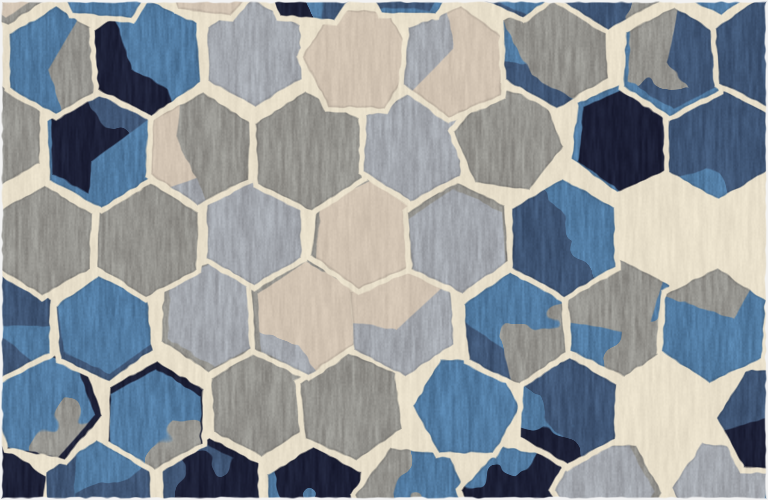
Give the GLSL for this pattern, as a Shadertoy shader.

```glsl
const vec2  SPACING   = vec2(0.205, 0.178); // lattice step, canvas height = 1
const float APOTHEM   = 0.098;
const float JITTER    = 0.034;
const float GAP       = 0.011;              // cream outline around a tile
const float SOFTNESS  = 0.0022;
const float MARGIN    = 0.005;
const float EMPTY     = 0.04;               // share of missing tiles
const float STREAK    = 0.20;
const float GRAIN     = 0.07;
const vec2  PALE_SPOT = vec2(0.58, 0.60);   // centre of the pale region

const vec3 CREAM  = vec3(0.91, 0.875, 0.795);
const vec3 BEIGE  = vec3(0.82, 0.765, 0.70);
const vec3 GREY   = vec3(0.58, 0.575, 0.555);
const vec3 SILVER = vec3(0.64, 0.655, 0.68);
const vec3 BLUE   = vec3(0.32, 0.48, 0.63);
const vec3 DENIM  = vec3(0.25, 0.335, 0.455);
const vec3 NAVY   = vec3(0.11, 0.125, 0.21);

vec4 hash4(vec2 p) {
    vec4 q = fract(p.xyxy * vec4(0.1031, 0.1030, 0.0973, 0.1099));
    q += dot(q, q.wzxy + 33.33);
    return fract((q.xxyz + q.yzzw) * q.zywx);
}

float noise(vec2 p) {
    vec2 i = floor(p), f = fract(p);
    f = f * f * (3.0 - 2.0 * f);
    float low  = mix(hash4(i).x, hash4(i + vec2(1, 0)).x, f.x);
    float high = mix(hash4(i + vec2(0, 1)).x, hash4(i + vec2(1, 1)).x, f.x);
    return mix(low, high, f.y);
}

vec2 direction(float a) { return vec2(cos(a), sin(a)); }

float hexDistance(vec2 p, float apothem) {
    p = abs(p);
    return max(p.x, dot(p, vec2(0.5, 0.866))) - apothem;
}

float cover(float d) {
    float w = max(SOFTNESS, 0.8 / iResolution.y);
    return smoothstep(w, -w, d);
}

vec3 coolInk(float h) { return h < 0.46 ? BLUE : h < 0.77 ? DENIM : NAVY; }
vec3 paleInk(float h) { return h < 0.36 ? BEIGE : h < 0.68 ? GREY : SILVER; }

// Corner-shaped patch, sometimes with a flowing outline
float patchDistance(vec2 p, vec4 h) {
    vec2 q = p - (h.xy - 0.5) * APOTHEM * 1.1;
    float a = h.z * 6.2832;
    float d = max(dot(q, direction(a)), dot(q, direction(a + 0.5 + h.x)));
    float flow = step(0.55, h.w) * 0.085;
    return d + flow * (noise(p * 24.0 + h.xy * 50.0) - 0.5);
}

// Colours inside one tile
vec3 tileColor(vec2 p, vec2 id, vec2 center, float apothem) {
    vec4 h = hash4(id + 71.3);
    float coolChance = mix(0.10, 0.84, smoothstep(0.18, 0.68, length(center - PALE_SPOT)));
    bool cool = h.x < coolChance;
    vec3 col = cool ? coolInk(h.y) : paleInk(h.y);

    for (int k = 0; k < 2; k++) {
        vec4 g = hash4(id + 13.7 * float(k + 1) + 5.1);
        vec4 c = hash4(id + 29.3 * float(k + 1) + 0.7);
        bool present = cool ? c.x < 0.78 : c.x < 0.24;
        vec3 ink = cool ? (c.y < 0.27 ? GREY : coolInk(c.z)) : paleInk(c.z);
        if (present) col = mix(col, ink, cover(patchDistance(p, g)));
    }

    // Narrow rim on one side
    if (h.z < 0.3) {
        vec2 shift = direction(h.w * 6.2832) * 0.012;
        vec3 rim = cool ? coolInk(fract(h.y + 0.4)) : GREY;
        col = mix(col, rim, cover(-hexDistance(p - shift, apothem - 0.002)));
    }
    return col;
}

void mainImage(out vec4 fragColor, in vec2 fragCoord) {
    vec2 uv = fragCoord / iResolution.y;
    vec2 size = iResolution.xy / iResolution.y;
    float wobble = (noise(uv * 70.0) - 0.5) * 0.004;
    vec3 col = CREAM;

    // Overlapping tiles, painted row by row
    float baseRow = floor(uv.y / SPACING.y + 0.5);
    for (int j = -2; j <= 2; j++) {
        float row = baseRow + float(j);
        float offset = 0.5 * mod(row, 2.0);
        float baseColumn = floor(uv.x / SPACING.x - offset + 0.5);
        for (int i = -2; i <= 2; i++) {
            vec2 id = vec2(baseColumn + float(i), row) + 40.0;
            vec4 h = hash4(id);
            vec4 g = hash4(id + 150.5);
            if (g.x < EMPTY) continue;
            vec2 center = (id - 40.0 + vec2(offset, 0.0)) * SPACING + (h.xy - 0.5) * JITTER;
            float turn = (h.z - 0.5) * 0.22 + (g.y > 0.7 ? 0.4 : 0.0);
            vec2 axis = direction(turn);
            vec2 p = mat2(axis.x, -axis.y, axis.y, axis.x) * (uv - center);
            float apothem = APOTHEM * mix(0.93, 1.06, h.w);
            float d = hexDistance(p, apothem) + wobble;
            float gap = g.z < 0.2 ? 0.0 : GAP;
            if (d > gap + 0.01) continue;
            col = mix(col, CREAM, cover(d - gap));
            vec3 tile = tileColor(p + wobble, id, center, apothem);
            tile *= 1.0 - 0.1 * smoothstep(-0.006, 0.0, d);
            col = mix(col, tile, cover(d));
        }
    }

    // Vertical yarn streaks and fine pile, stronger on dark yarn
    float streak = noise(uv * vec2(150.0, 16.0)) * 0.6 + noise(uv * vec2(280.0, 45.0) + 9.0) * 0.4 - 0.5;
    float grain = noise(uv * vec2(330.0, 260.0)) - 0.5;
    float depth = mix(1.0, 0.3, smoothstep(0.5, 0.9, col.r));
    col *= 1.0 + depth * (STREAK * streak + GRAIN * grain);
    col += vec3(0.05, 0.06, 0.06) * streak * depth;

    // Pale margin around the woven field
    vec2 edge = abs(uv - 0.5 * size) - 0.5 * size + MARGIN;
    col = mix(vec3(0.95), col, cover(max(edge.x, edge.y) + wobble));
    fragColor = vec4(col, 1.0);
}
```
